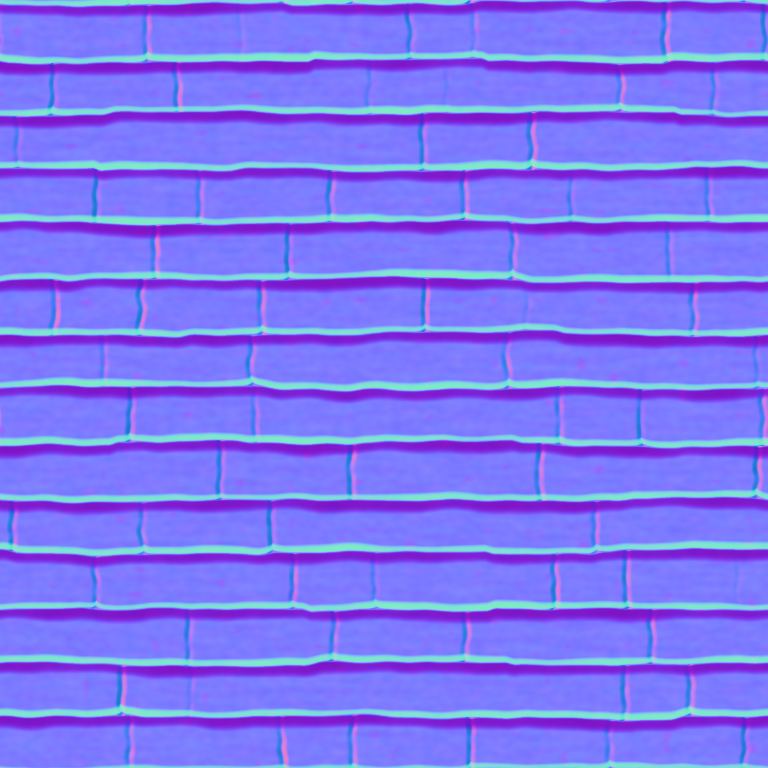
Reproduce this texture map procedurally as a three.js fragment shader.

```glsl
// Tangent-space normal map of a worn brick wall: 14 uneven courses with irregular joints.
varying vec2 vUv;

const float COURSES = 14.0;
const float JOINT_CELLS = 6.0;
const float SEAM_SHIFT = 0.0065;

float hash(vec2 p) {
  vec3 q = fract(vec3(p.xyx) * vec3(0.1031, 0.1030, 0.0973));
  q += dot(q, q.yzx + 33.33);
  return fract((q.x + q.y) * q.z);
}

vec2 gradient(vec2 cell, vec2 period) {
  float angle = 6.2832 * hash(mod(cell, period) + period * 1.7);
  return vec2(cos(angle), sin(angle));
}

// Gradient noise that tiles after a whole number of cells
float noise(vec2 p, vec2 period) {
  vec2 i = floor(p), f = p - i;
  vec2 u = f * f * f * (f * (f * 6.0 - 15.0) + 10.0);
  vec2 e = vec2(1.0, 0.0);
  float a = dot(gradient(i, period), f);
  float b = dot(gradient(i + e.xy, period), f - e.xy);
  float c = dot(gradient(i + e.yx, period), f - e.yx);
  float d = dot(gradient(i + e.xx, period), f - e.xx);
  return mix(mix(a, b, u.x), mix(c, d, u.x), u.y);
}

float tiledNoise(vec2 uv, vec2 cells) {
  return noise(uv * cells, cells);
}

// Noise along one seam, tiling across the canvas
float seamNoise(float x, float seam, float cells) {
  return noise(vec2(x * cells, seam + 0.4), vec2(cells, COURSES));
}

// Height of a seam in canvas units: slow sag, small ripples and short ledges
float seamHeight(float x, float seam) {
  float sag = 0.0065 * seamNoise(x, seam, 5.0);
  float ripple = 0.003 * seamNoise(x, seam, 23.0);
  float ledge = 0.0035 * smoothstep(-0.04, 0.04, seamNoise(x, seam, 4.0));
  return seam / COURSES + sag + ripple + ledge - 0.0018;
}

// Bevel on one side of an edge: soft rise, flat part, then a fading tail
float bevel(float d, float flatEnd, float fadeEnd) {
  return smoothstep(-0.0005, 0.0025, d) * (1.0 - smoothstep(flatEnd, fadeEnd, d));
}

// Returns sideways slope in x and rounding of the brick corners in y
vec2 joints(vec2 uv, float course) {
  float row = mod(course, COURSES);
  float x = uv.x * JOINT_CELLS + hash(vec2(row, 71.0)) * JOINT_CELLS;
  float cell = floor(x);
  vec2 sum = vec2(0.0);
  for (int i = -1; i <= 1; i++) {
    float index = cell + float(i);
    vec2 id = vec2(mod(index, JOINT_CELLS) + 11.0, row + 3.0);
    float center = index + 0.5 + 0.62 * (hash(id) - 0.5);
    float depth = smoothstep(0.2, 0.62, hash(id + 37.0));
    float wobble = 0.005 * tiledNoise(uv + id * 0.13, vec2(9.0, 42.0));
    float lean = 0.05 * (hash(id + 5.0) - 0.5) * (fract(uv.y * COURSES) - 0.5) / COURSES;
    float d = (x - center) / JOINT_CELLS + wobble + lean;
    float wear = 1.0 + 1.1 * tiledNoise(uv, vec2(31.0, 57.0));
    float leftSide = mix(0.5, 1.1, hash(id + 19.0)) * bevel(-d, 0.0025, 0.0085);
    float rightSide = mix(0.25, 1.15, hash(id + 53.0)) * bevel(d, 0.002, 0.0085);
    sum.x += depth * wear * (rightSide - leftSide);
    sum.y += depth * hash(id + 83.0) * exp(-abs(d) / 0.005);
  }
  return sum;
}

// Fine horizontal streaks and shallow dents in the brick faces
vec2 surfaceSlope(vec2 uv) {
  float streak = tiledNoise(uv, vec2(14.0, 90.0));
  float dent = tiledNoise(uv, vec2(38.0, 52.0));
  float grain = tiledNoise(uv + 0.37, vec2(75.0, 110.0));
  float pit = smoothstep(0.36, 0.55, tiledNoise(uv + 0.21, vec2(45.0, 60.0)));
  return vec2(-0.02 + 0.09 * dent + 0.05 * grain + 0.15 * pit,
              -0.035 + 0.1 * streak + 0.06 * grain - 0.12 * pit);
}

void main() {
  vec2 uv = vec2(vUv.x, vUv.y + SEAM_SHIFT);

  // Course between the two wavering seams
  float nearest = floor(uv.y * COURSES + 0.5);
  float course = uv.y > seamHeight(uv.x, nearest) ? nearest : nearest - 1.0;
  float below = uv.y - seamHeight(uv.x, course);
  float above = seamHeight(uv.x, course + 1.0) - uv.y;

  // Vertical joints lift the bottom edge into rounded corners
  vec2 joint = joints(uv, course);
  below -= 0.005 * joint.y;
  above -= 0.0015 * joint.y;

  // Lower edges are narrow, upper edges are broad
  float lowerWear = 1.0 + 0.45 * seamNoise(uv.x, course, 9.0);
  float upperWear = 1.0 + 0.35 * seamNoise(uv.x, course + 1.0, 13.0);
  float lower = bevel(below, 0.0045 * lowerWear, 0.011 * lowerWear);
  float upper = bevel(above, 0.006 * upperWear, 0.0175 * upperWear);

  vec2 slope = surfaceSlope(uv);
  slope.x += joint.x * (1.0 - 0.75 * max(lower, upper));
  slope.y += 1.3 * lowerWear * lower - 1.25 * upperWear * upper;

  vec3 normal = normalize(vec3(slope, 1.0));
  gl_FragColor = vec4(0.5 + 0.5 * normal, 1.0);
}
```
